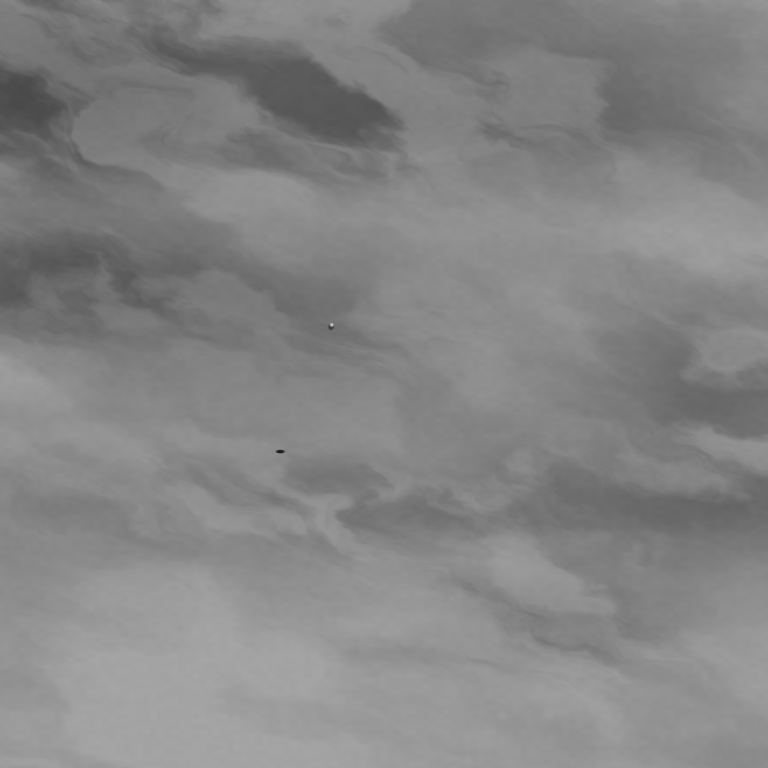
Write a WebGL 1 fragment shader that draws this texture.

```glsl
precision highp float;
// Grey overcast sky: soft pale haze crossed by ragged, slanting dark cloud streaks.
uniform vec2 u_resolution;

#define LIGHT_TONE 0.64
#define DARK_TONE 0.20
#define DENSITY 1.2
#define HAZE_SCALE vec2(2.6, 7.5)
#define WISP_SCALE vec2(7.0, 17.0)
#define HAZE_AMOUNT 0.42
#define WISP_AMOUNT 1.35
#define WARP 0.10
#define SLANT 0.30
#define GRAIN 0.014

float hash(vec2 p) {
  vec3 q = fract(vec3(p.xyx) * 0.1031);
  q += dot(q, q.yzx + 33.33);
  return fract((q.x + q.y) * q.z);
}

float noise(vec2 p) {
  vec2 i = floor(p);
  vec2 f = fract(p);
  f = f * f * f * (f * (f * 6.0 - 15.0) + 10.0);
  return mix(mix(hash(i), hash(i + vec2(1.0, 0.0)), f.x),
             mix(hash(i + vec2(0.0, 1.0)), hash(i + 1.0), f.x), f.y);
}

float fbm(vec2 p) {
  float sum = 0.0;
  float amplitude = 0.52;
  for (int i = 0; i < 5; i++) {
    sum += amplitude * noise(p);
    p = p * 2.03 + vec2(17.3, 9.1);
    p.y += 0.12 * p.x;
    amplitude *= 0.5;
  }
  return sum;
}

// Soft elliptical region of cloud
float bank(vec2 p, vec2 centre, vec2 radius) {
  vec2 d = (p - centre) / radius;
  return exp(-dot(d, d));
}

// Where the darker clouds gather
float cloudCover(vec2 p) {
  float cover = 0.13 * smoothstep(0.70, 0.84, p.y) * (1.0 - 0.8 * p.x);
  cover += 0.52 * bank(p, vec2(0.08, 0.90), vec2(0.23, 0.13));
  cover += 0.42 * bank(p, vec2(0.57, 0.86), vec2(0.27, 0.07));
  cover += 0.46 * bank(p, vec2(0.11, 0.63), vec2(0.20, 0.06));
  cover += 0.18 * bank(p, vec2(0.42, 0.55), vec2(0.16, 0.06));
  cover += 0.25 * bank(p, vec2(0.55, 0.34), vec2(0.50, 0.06));
  cover += 0.26 * bank(p, vec2(0.73, 0.19), vec2(0.13, 0.07));
  cover += 0.24 * bank(p, vec2(0.94, 0.48), vec2(0.14, 0.14));
  return cover;
}

// Tiny smooth-edged speck
float speck(vec2 p, vec2 centre, vec2 radius) {
  return 1.0 - smoothstep(0.5, 1.3, length((p - centre) / radius));
}

void main() {
  vec2 uv = gl_FragCoord.xy / u_resolution;

  // Ragged warp for cloud edges, with wisps falling to the right
  vec2 warp = vec2(fbm(uv * vec2(9.0, 14.0) + 3.7),
                   fbm(uv * vec2(8.0, 16.0) + 41.2)) - 0.5;
  vec2 p = uv + WARP * warp * vec2(1.5, 0.6);
  vec2 slanted = vec2(p.x, p.y + SLANT * p.x);

  // Broad haze and torn dark wisps
  float haze = fbm((p + vec2(0.0, 0.06 * p.x)) * HAZE_SCALE + 5.3) - 0.5;
  float wisp = smoothstep(0.30, 0.72, fbm(slanted * WISP_SCALE + 23.0));
  float depth = 0.07 + 0.13 * smoothstep(0.05, 0.50, uv.y);
  depth += HAZE_AMOUNT * haze + 0.05 * (wisp - 0.5);
  depth += cloudCover(p) * (0.35 + WISP_AMOUNT * wisp);
  float tone = mix(LIGHT_TONE, DARK_TONE, 1.0 - exp(-DENSITY * max(depth, 0.0)));

  // Faint soft grain and two stray specks
  tone += GRAIN * (noise(uv * vec2(110.0, 150.0)) - 0.5);
  tone = mix(tone, 0.12, speck(uv, vec2(0.365, 0.412), vec2(0.006, 0.0025)));
  tone = mix(tone, 0.25, speck(uv, vec2(0.431, 0.574), vec2(0.004, 0.004)));
  tone = mix(tone, 0.75, speck(uv, vec2(0.432, 0.577), vec2(0.0025, 0.0025)));

  gl_FragColor = vec4(vec3(tone), 1.0);
}
```
